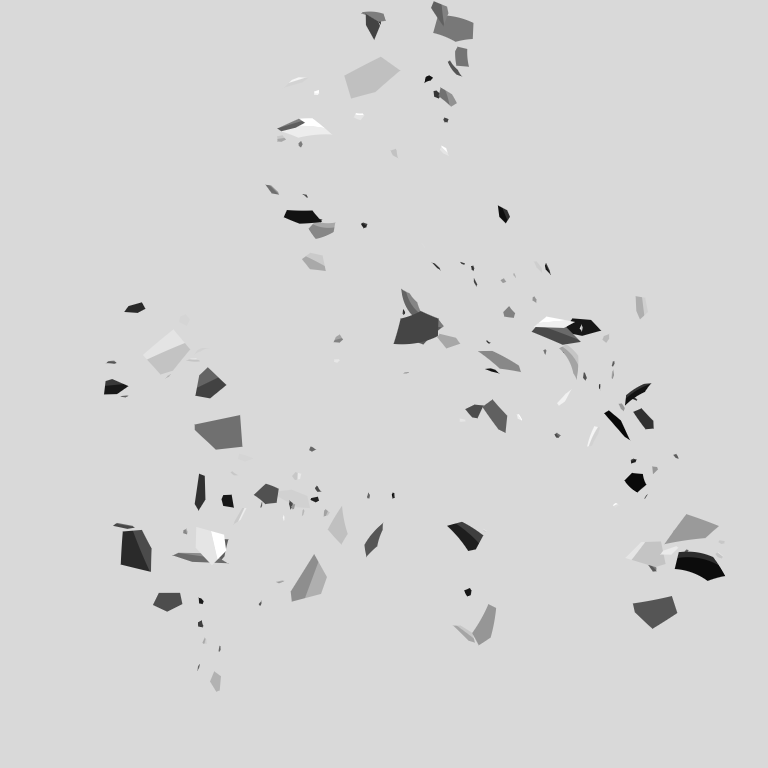
Reproduce this background procedurally as a Shadertoy shader.

```glsl
// Scattered grey shards on a plain pale ground. Clumps are strewn over three lobes,
// and each shard is an intersection of jittered half-planes, stretched along its
// clump's direction, sometimes bent into an arc or split into two tones.

float hash(vec2 p) {
    return fract(sin(dot(p, vec2(127.1, 311.7))) * 43758.5453);
}

vec2 polar(float angle) {
    return vec2(cos(angle), sin(angle));
}

// Signed distance to a five-sided shard with half-extents given by scale.
float shard(vec2 p, vec2 scale, float id) {
    float d = -1.0;
    for (int k = 0; k < 5; k++) {
        float side = float(k);
        vec2 n = polar(1.2566 * (side + 0.7 * hash(vec2(id, side + 20.0)))) / scale;
        float reach = mix(0.35, 0.85, hash(vec2(id, side + 30.0)));
        d = max(d, (dot(p, n) - reach) / length(n));
    }
    return d;
}

// Centre of a clump: three lobes around the middle, each filled as a disc.
vec2 clumpCentre(float clump) {
    vec2 lobe = vec2(0.5) + 0.26 * polar(1.5708 + 2.0944 * mod(clump, 3.0));
    float spread = 0.21 * sqrt(hash(vec2(clump, 1.0)));
    return lobe + spread * polar(6.2832 * hash(vec2(clump, 2.0)));
}

void mainImage(out vec4 fragColor, in vec2 fragCoord) {
    float unit = min(iResolution.x, iResolution.y);
    vec2 uv = (fragCoord - 0.5 * iResolution.xy) / unit + 0.5;
    float grey = 0.851;

    for (int i = 0; i < 150; i++) {
        float id = float(i) + 0.5;
        float clump = floor(id / 5.0);

        // Small shards are common, large ones rare.
        float size = 0.005 + 0.045 * pow(hash(vec2(id, 3.0)), 3.0);
        float offset = 0.075 * sqrt(hash(vec2(id, 4.0)));
        vec2 p = uv - clumpCentre(clump) - offset * polar(6.2832 * hash(vec2(id, 5.0)));
        if (length(p) > 2.6 * size) continue;

        // Shards of a clump run nearly parallel, a few of them crosswise.
        float angle = -0.8 + 2.2 * (hash(vec2(clump, 6.0)) - 0.5)
                    + 0.5 * (hash(vec2(id, 7.0)) - 0.5)
                    + 1.5708 * step(0.8, hash(vec2(id, 8.0)));
        vec2 along = polar(angle);
        p = vec2(dot(p, along), dot(p, vec2(-along.y, along.x)));

        // Bend the long axis; most shards stay almost straight.
        float bend = hash(vec2(id, 9.0)) - 0.5;
        p.y += 2.6 * bend * bend * bend * p.x * p.x / size;

        float aspect = mix(0.22, 0.75, hash(vec2(id, 10.0)));
        float d = shard(p, size * vec2(1.0, aspect), id);

        // Flat tone, with a second facet on some shards.
        float tone = mix(0.02, 0.97, pow(hash(vec2(id, 11.0)), 1.2));
        float facet = clamp(0.5 + (p.y - 0.2 * size * aspect) * unit, 0.0, 1.0);
        tone += 0.13 * facet * step(0.6, hash(vec2(id, 12.0)));

        grey = mix(grey, min(tone, 1.0), clamp(0.5 - d * unit, 0.0, 1.0));
    }

    fragColor = vec4(vec3(grey), 1.0);
}
```
